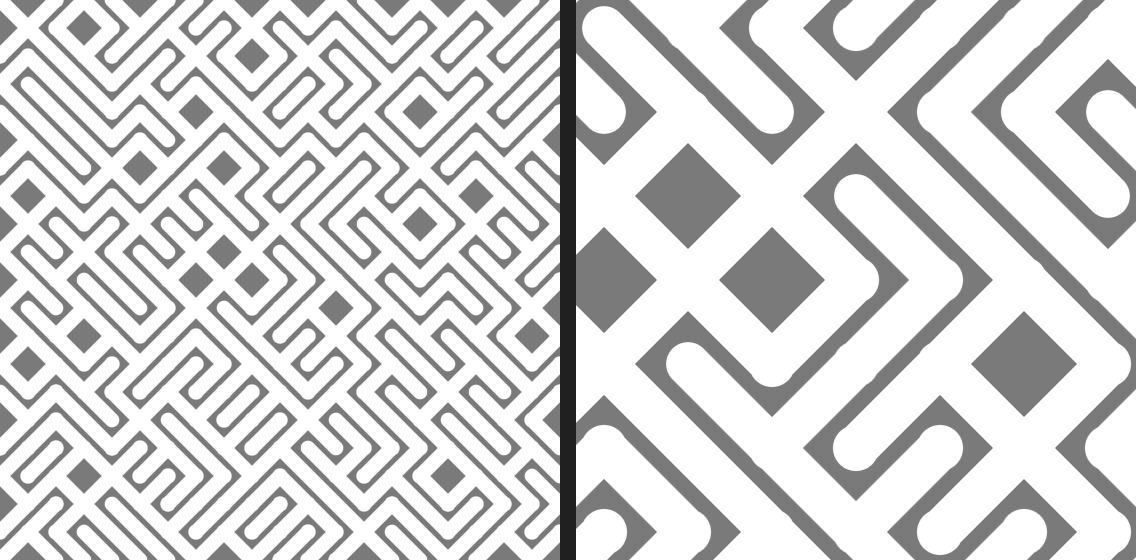
Left, the full canvas; right, a detail of the centre.
A WebGL 2 fragment shader for this pattern:

```glsl
#version 300 es
precision highp float;
// A diagonal maze: 20 by 20 square cells, each crossed by one thick white
// stroke that leans left or right at random, over a grey ground.
// Each pixel takes its nearest stroke among the 3 by 3 cells around it.

uniform vec2 u_resolution;
out vec4 fragColor;

// Integer hash of a cell, from 0 to 1
float hash(ivec2 cell) {
    uint h = uint(cell.x) * 374761393u + uint(cell.y) * 668265263u + 77u;
    h = (h ^ (h >> 13)) * 1274126177u;
    h = (h ^ (h >> 15)) * 2246822519u;
    h ^= h >> 16;
    return float(h & 65535u) / 65536.0;
}

// Signed distance to the round-capped stroke of a unit cell;
// q is measured from the cell centre
float strokeDistance(vec2 q, bool rising) {
    if (!rising) q.x = -q.x;
    float along = abs(q.x + q.y) * 0.70711;
    float across = abs(q.x - q.y) * 0.70711;
    float pastEnd = max(along - 0.70711, 0.0);
    float body = length(vec2(pastEnd, across)) - 0.26;
    // Rising strokes swell slightly at their joints
    float joint = length(vec2(along - 0.70711, across)) - 0.274;
    return rising ? min(body, joint) : body;
}

void main() {
    float scale = 20.0 / min(u_resolution.x, u_resolution.y);
    vec2 p = gl_FragCoord.xy * scale;
    vec2 gridSize = u_resolution * scale;
    vec2 home = floor(p);

    // Nearest stroke; cells beyond the canvas stay empty
    float d = 1.0;
    for (int y = -1; y <= 1; y++) {
        for (int x = -1; x <= 1; x++) {
            vec2 cell = home + vec2(x, y);
            if (any(lessThan(cell, vec2(0.0))) ||
                any(greaterThan(cell + 0.01, gridSize))) continue;
            bool rising = hash(ivec2(cell)) < 0.5;
            d = min(d, strokeDistance(p - cell - 0.5, rising));
        }
    }

    // White strokes on grey, with edges about one pixel soft
    float softness = 0.75 * scale;
    float stroke = 1.0 - smoothstep(-softness, softness, d);
    vec3 ground = vec3(0.48);
    fragColor = vec4(mix(ground, vec3(1.0), stroke), 1.0);
}
```
